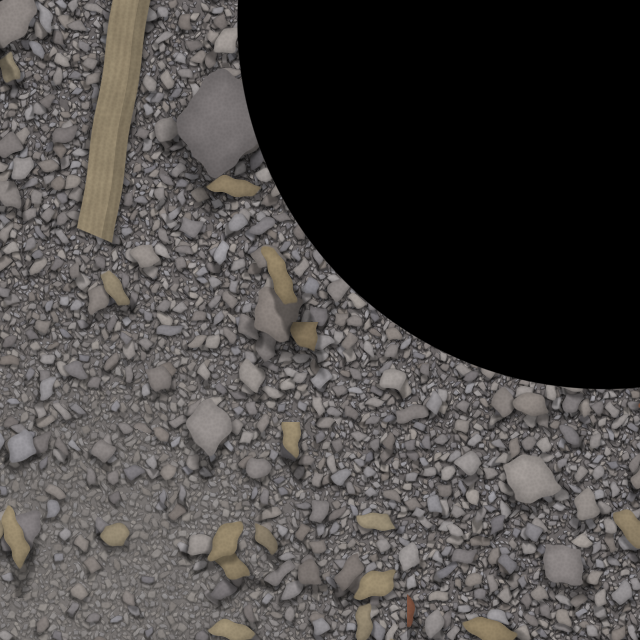
Reproduce this texture procedurally as a Shadertoy shader.

```glsl
#define STONE_DARK vec3(0.455, 0.435, 0.435)
#define STONE_LIGHT vec3(0.605, 0.590, 0.590)
#define SOIL vec3(0.400, 0.382, 0.380)
#define DUST vec3(0.500, 0.485, 0.470)
#define WOOD_DARK vec3(0.490, 0.440, 0.360)
#define WOOD_LIGHT vec3(0.610, 0.560, 0.460)
#define BRICK vec3(0.470, 0.310, 0.240)
#define SHADOW 0.34
#define EDGE 0.0013
#define HOLE_CENTER vec2(0.945, 0.966)
#define HOLE_RADIUS 0.574

vec3 hash3(vec2 p, float seed) {
    vec3 q = vec3(dot(p, vec2(127.1, 311.7)), dot(p, vec2(269.5, 183.3)), dot(p, vec2(419.2, 371.9)));
    return fract(sin(q + seed * 17.3) * 43758.55);
}

mat2 rotation(float a) {
    return mat2(cos(a), sin(a), -sin(a), cos(a));
}

// Cellular noise: distance to the nearest random point
float cellular(vec2 p) {
    vec2 base = floor(p);
    float nearest = 2.0;
    for (int j = -1; j <= 1; j++)
    for (int i = -1; i <= 1; i++) {
        vec2 id = base + vec2(i, j);
        nearest = min(nearest, length(id + hash3(id, 3.0).xy - p));
    }
    return nearest;
}

// Layered sines for soft, broad mottling
float mottle(vec2 p) {
    float sum = 0.0, amp = 0.5;
    for (int i = 0; i < 4; i++) {
        sum += amp * sin(p.x + 1.3 * sin(p.y)) * cos(p.y + 0.7 * sin(p.x));
        p = rotation(1.1) * p * 1.9 + 2.3;
        amp *= 0.55;
    }
    return sum;
}

// Irregular six-sided chunk with softened corners
float chunk(vec2 q, float radius, vec3 rnd) {
    float d = -radius, soft = 0.22 * radius;
    for (int i = 0; i < 6; i++) {
        float k = float(i);
        float a = (k + 0.3 * sin(rnd.x * 40.0 + k * 2.3)) * 1.0472;
        float side = dot(q, vec2(cos(a), sin(a))) - radius * (0.85 + 0.2 * sin(rnd.y * 50.0 + k * 1.7));
        float h = max(soft - abs(d - side), 0.0) / soft;
        d = max(d, side) + h * h * soft * 0.25;
    }
    return d;
}

// One piece: contact shadow, then a shaded face
void drawPiece(inout vec3 color, vec2 q, float radius, float stretch, vec3 rnd, vec3 tint) {
    vec2 r = rotation(rnd.z * 6.283) * q;
    r *= vec2(1.0 / stretch, stretch);
    float d = chunk(r, radius, rnd);
    float reach = 0.25 * radius + 0.001;
    color *= 1.0 - SHADOW * (1.0 - smoothstep(0.0, reach, d + 0.25 * q.y));
    float slope = dot(q, vec2(-0.35, 0.9)) / radius;
    float ridge = abs(r.y + 0.3 * r.x) / radius;
    float shade = 1.02 + 0.06 * slope - 0.05 * ridge - 0.12 * smoothstep(-0.35 * radius, 0.0, d);
    color = mix(color, tint * shade, 1.0 - smoothstep(-EDGE, EDGE, d));
}

// A layer of pieces, one per jittered grid cell
void scatter(inout vec3 color, vec2 uv, float cells, float density, float seed,
             float stretch, vec3 dark, vec3 light) {
    vec2 base = floor(uv * cells);
    for (int j = -1; j <= 1; j++)
    for (int i = -1; i <= 1; i++) {
        vec2 id = base + vec2(i, j);
        vec3 place = hash3(id, seed);
        if (place.z > density) continue;
        vec3 rnd = hash3(id, seed + 7.0);
        vec2 q = uv - (id + 0.15 + 0.7 * place.xy) / cells;
        float radius = mix(0.27, 0.5, rnd.y) / cells;
        vec3 tint = mix(dark, light, fract(rnd.x * 7.0 + rnd.z * 3.0));
        tint += vec3(0.015, 0.004, -0.016) * (rnd.y * 2.0 - 1.0);
        drawPiece(color, q, radius, stretch * mix(0.95, 1.2, rnd.x), rnd, tint);
    }
}

// Long weathered board with grain and a darker side face
void drawBoard(inout vec3 color, vec2 uv, vec2 a, vec2 b, float halfWidth) {
    vec2 axis = normalize(b - a);
    vec2 p = uv - 0.5 * (a + b);
    vec2 q = vec2(dot(p, axis), dot(p, vec2(-axis.y, axis.x)));
    q.y += 0.0015 * sin(q.x * 37.0);
    vec2 box = abs(q) - vec2(0.5 * length(b - a) + 0.25 * q.y, halfWidth);
    float d = max(box.x, box.y);
    float grain = sin(q.y * 620.0 + 3.0 * sin(q.x * 14.0)) * 0.5 + mottle(q * vec2(25.0, 160.0));
    vec3 wood = mix(WOOD_DARK, WOOD_LIGHT, 0.5 + 0.22 * grain);
    wood *= 1.0 - 0.13 * smoothstep(0.36, 0.42, q.y / halfWidth);
    color *= 1.0 - SHADOW * (1.0 - smoothstep(0.0, 0.012, d));
    color = mix(color, wood, 1.0 - smoothstep(-EDGE, EDGE, d));
}

void mainImage(out vec4 fragColor, in vec2 fragCoord) {
    vec2 uv = fragCoord / iResolution.y;
    vec2 warped = uv + 0.0015 * vec2(sin(uv.y * 210.0), sin(uv.x * 190.0 + 1.0));
    float dusty = 1.0 - smoothstep(0.1, 0.6, length(uv - vec2(0.12, 0.08)));

    // Rubble from grit up to cobbles
    vec3 color = SOIL;
    scatter(color, warped, 115.0, 0.95, 1.0, 1.0, STONE_DARK, STONE_LIGHT);
    scatter(color, warped, 64.0, 0.85, 2.0, 1.05, STONE_DARK, STONE_LIGHT);
    color = mix(color, DUST, 0.5 * dusty);
    scatter(color, warped, 37.0, 0.72 - 0.45 * dusty, 3.0, 1.1, STONE_DARK, STONE_LIGHT);
    scatter(color, warped, 21.0, 0.27 - 0.1 * dusty, 4.0, 1.1, STONE_DARK, STONE_LIGHT);
    drawPiece(color, warped - vec2(0.345, 0.80), 0.085, 1.0, vec3(0.3, 0.6, 0.1), STONE_DARK);
    scatter(color, warped, 11.0, 0.13, 5.0, 1.05, STONE_DARK * 1.08, STONE_LIGHT);

    // Wood scraps low down, brick towards the lower right
    float low = 1.0 - smoothstep(0.15, 0.7, uv.y);
    scatter(color, warped, 15.0, 0.03 + 0.08 * low, 6.0, 1.4, WOOD_DARK, WOOD_LIGHT);
    scatter(color, warped, 14.0, 0.12 * low * smoothstep(0.4, 0.9, uv.x), 8.0, 1.1, BRICK, BRICK * 1.15);
    drawBoard(color, uv, vec2(0.212, 1.04), vec2(0.149, 0.632), 0.029);

    // Surface grain and broad tone changes
    color *= 0.965 + 0.08 * cellular(uv * 190.0) + 0.05 * mottle(uv * 60.0) + 0.03 * mottle(uv * 9.0);

    // Black disc over the upper right
    float hole = length(uv - HOLE_CENTER) - HOLE_RADIUS;
    color *= smoothstep(-EDGE, EDGE, hole);
    fragColor = vec4(color, 1.0);
}
```
